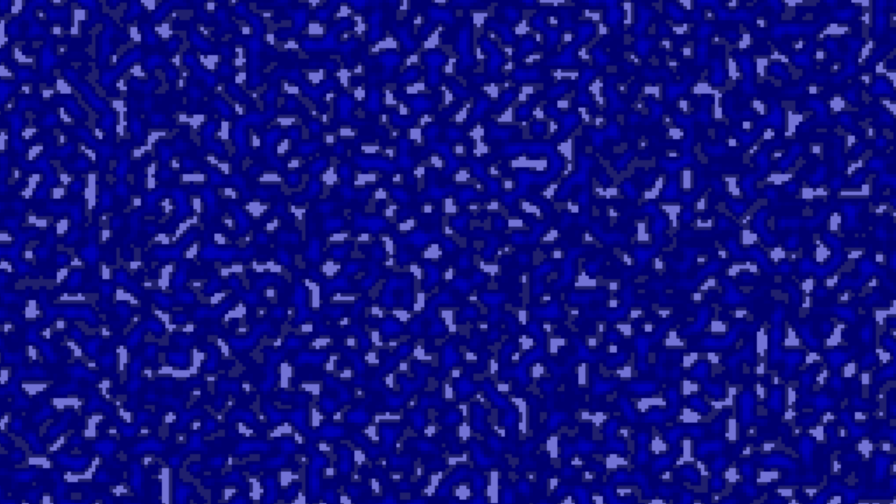
A Shadertoy shader for this texture:

```glsl
vec2 randomGradient(vec2 cell) {
    float angle = 6.2831853 * fract(sin(dot(cell, vec2(127.1, 311.7))) * 43758.5453);
    return vec2(cos(angle), sin(angle));
}

float gradientNoise(vec2 p) {
    vec2 cell = floor(p);
    vec2 f = p - cell;
    vec2 fade = f * f * (3.0 - 2.0 * f);
    vec2 right = vec2(1.0, 0.0);
    vec2 up = vec2(0.0, 1.0);
    float bottom = mix(dot(randomGradient(cell), f),
                       dot(randomGradient(cell + right), f - right), fade.x);
    float top = mix(dot(randomGradient(cell + up), f - up),
                    dot(randomGradient(cell + 1.0), f - 1.0), fade.x);
    return mix(bottom, top, fade.y);
}

// Hard colour bands: glowing valleys, dusky rims, pale peaks
vec3 blockColor(vec2 block) {
    float height = gradientNoise(block * 0.235 + vec2(17.3, 41.6));
    vec3 valley = vec3(0.0, 0.0, clamp(0.413 - 0.62 * height, 0.43, 0.70));
    vec3 rim = vec3(0.12, 0.12, 0.43);
    vec3 peak = vec3(0.45, 0.45, 0.84);
    return height > 0.30 ? peak : height > 0.13 ? rim : valley;
}

void mainImage(out vec4 fragColor, in vec2 fragCoord) {
    // 144 rows of square blocks
    vec2 p = fragCoord / iResolution.y * 144.0 + 0.25;
    vec2 block = floor(p);

    // Blend the four nearest blocks across a narrow soft seam
    vec2 seam = smoothstep(0.2, 0.8, p - block);
    vec3 bottom = mix(blockColor(block), blockColor(block + vec2(1.0, 0.0)), seam.x);
    vec3 top = mix(blockColor(block + vec2(0.0, 1.0)), blockColor(block + 1.0), seam.x);
    fragColor = vec4(mix(bottom, top, seam.y), 1.0);
}
```
